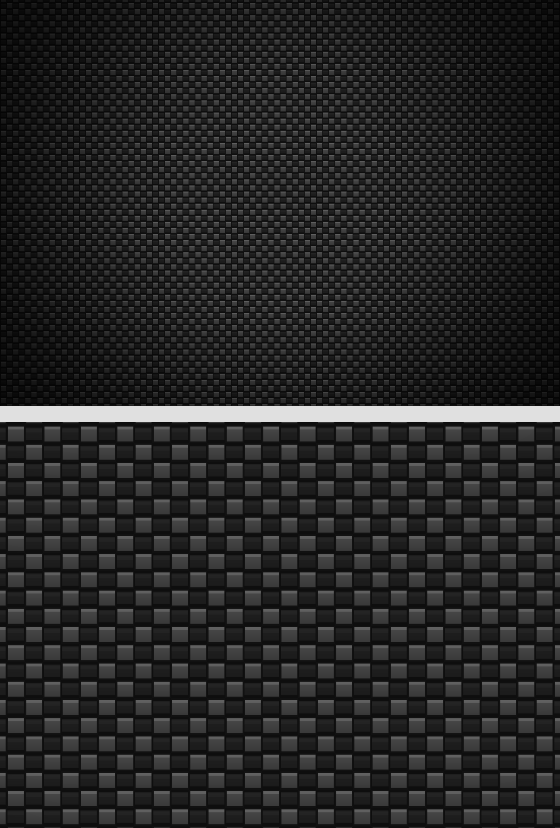
Top: the whole. Bottom: its middle third, enlarged.
Give the GLSL for this texture, as a Shadertoy shader.

```glsl
// Dark carbon-fibre weave: a checkerboard of raised and sunken tiles under a vignette.

// Soft-edged interval from a to b, with edges w wide
float band(float x, float a, float b, float w) {
    return smoothstep(a - 0.5 * w, a + 0.5 * w, x)
         - smoothstep(b - 0.5 * w, b + 0.5 * w, x);
}

// Raised tile: lit from above, with a bright upper lip and dark seams
float raisedTile(vec2 f, float w) {
    float face = mix(0.27, 0.20, f.y) + 0.09 * band(f.y, 0.08, 0.24, w);
    float inside = band(f.x, 0.08, 0.95, w) * band(f.y, 0.08, 0.90, w);
    return mix(0.06, face, inside);
}

// Sunken tile: dim face, shadowed below the upper edge and along the bottom
float sunkenTile(vec2 f, float w) {
    float face = 0.115 - 0.02 * f.y + 0.02 * band(f.y, 0.20, 0.40, w);
    float inside = band(f.x, 0.05, 0.95, w) * band(f.y, 0.14, 0.82, w);
    return mix(0.05, face, inside);
}

void mainImage(out vec4 fragColor, in vec2 fragCoord) {
    vec2 uv = fragCoord / iResolution.xy;

    // Square tiles, 92 across, with rows counted down from the top
    float tileScale = 92.16 / iResolution.x;
    vec2 fromTop = vec2(fragCoord.x, iResolution.y - fragCoord.y);
    vec2 grid = fromTop * tileScale - vec2(0.08, 0.44);
    vec2 cell = floor(grid);
    vec2 f = fract(grid);

    // Alternate the two tiles
    float isRaised = mod(cell.x + cell.y, 2.0);
    float edge = min(tileScale, 0.16);
    float shade = mix(sunkenTile(f, edge), raisedTile(f, edge), isRaised);

    // Elliptical vignette, strongest at the left and right
    float radius = length((uv - 0.5) * vec2(2.0, 1.5));
    shade *= mix(1.08, 0.32, smoothstep(0.3, 1.25, radius));

    fragColor = vec4(vec3(shade), 1.0);
}
```
